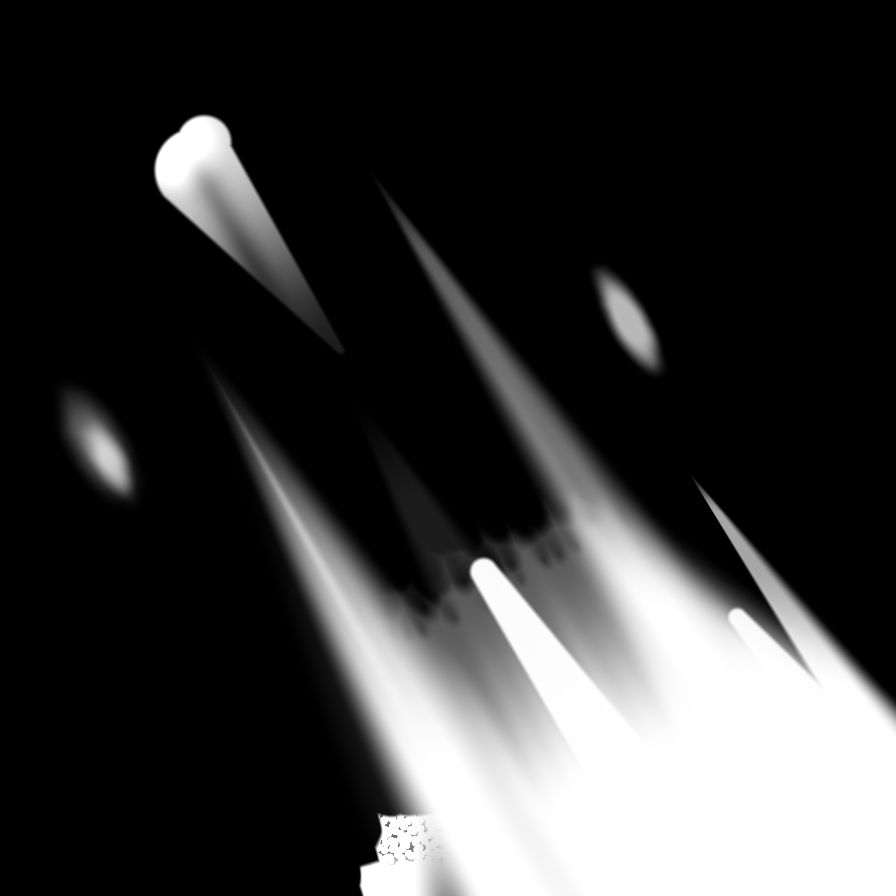
This background is drawn by a Shadertoy shader. Its source:

```glsl
// Slanted white light shafts pouring to the lower right over black, with a
// tapered glowing lobe and two small smudges. Shafts are triangles shaded by
// depth and side position; layered sines and cells roughen the brushwork.

float cells(vec2 p) {
    float nearest = 1.0;
    for (int j = -1; j <= 1; j++)
    for (int i = -1; i <= 1; i++) {
        vec2 cell = floor(p) + vec2(i, j);
        vec2 jitter = fract(sin(vec2(dot(cell, vec2(127.1, 311.7)),
                                     dot(cell, vec2(269.5, 183.3)))) * 4375.5);
        nearest = min(nearest, length(cell + jitter - p));
    }
    return nearest;
}

// Smooth band: rises over lowFade after 0, falls over highFade before 1.
float band(float x, float lowFade, float highFade) {
    return smoothstep(0.0, lowFade, x) * (1.0 - smoothstep(1.0 - highFade, 1.0, x));
}

// Triangle coordinates: x is depth from the apex, y runs from left to right side.
vec2 shaft(vec2 p, vec2 apex, vec2 left, vec2 right) {
    vec2 l = left - apex, r = right - apex, v = p - apex;
    float det = l.x * r.y - l.y * r.x;
    float s = (v.x * r.y - v.y * r.x) / det;
    float q = (l.x * v.y - l.y * v.x) / det;
    return vec2(s + q, q / max(s + q, 0.001));
}

// Distance to a capsule whose radius changes from ra to rb.
float taper(vec2 p, vec2 a, vec2 b, float ra, float rb) {
    vec2 ab = b - a;
    float h = clamp(dot(p - a, ab) / dot(ab, ab), 0.0, 1.0);
    return length(p - a - ab * h) - mix(ra, rb, h);
}

float inside(float d, float soft) {
    return 1.0 - smoothstep(-soft, soft, d);
}

float screen(float base, float light) {
    return 1.0 - (1.0 - base) * (1.0 - clamp(light, 0.0, 1.0));
}

// Slanted oval smudge; size holds its half length and half width.
float smudge(vec2 p, vec2 center, vec2 size, float soft) {
    vec2 v = p - center;
    vec2 q = vec2(dot(v, vec2(0.5, 0.866)), dot(v, vec2(0.866, -0.5))) / size;
    return 1.0 - smoothstep(1.0 - soft, 1.0 + 0.3 * soft, length(q));
}

void mainImage(out vec4 fragColor, in vec2 fragCoord) {
    // Canvas units with y running down.
    vec2 p = fragCoord / iResolution.xy;
    p.y = 1.0 - p.y;
    float along = dot(p, vec2(0.5, 0.86));
    float across = dot(p, vec2(0.86, -0.5));
    float streaks = sin(across * 83.0 + 2.0 * sin(along * 5.0))
                  + 0.6 * sin(across * 191.0 + along * 9.0);
    float rough = cells(vec2(across * 42.0, along * 24.0)) - 0.5;
    float light = 0.0;

    // Faint veil in the dark gap
    vec2 s = shaft(p, vec2(0.38, 0.42), vec2(0.47, 0.66), vec2(0.54, 0.61));
    light = screen(light, 0.11 * smoothstep(0.1, 0.7, s.x) * band(s.y, 0.3, 0.3)
                 * (1.0 - smoothstep(0.98, 1.06, s.x + 0.1 * rough)));

    // White pool at the foot of the shafts
    float rim = 0.34 + 0.42 * (along - 0.92);
    float pool = 0.36 * smoothstep(0.78, 0.85, along + 0.05 * rough + 0.006 * streaks)
               + 0.64 * smoothstep(0.84, 1.09, along + 0.008 * streaks);
    pool *= smoothstep(-0.03, 0.07, across)
          * (1.0 - smoothstep(rim - 0.04, rim + 0.03, across));
    light = screen(light, pool);

    // Left shaft with a bright ridge
    s = shaft(p, vec2(0.195, 0.341), vec2(0.436, 0.918), vec2(0.573, 0.807));
    float body = 0.75 * smoothstep(0.05, 0.75, s.x) + 0.25 * smoothstep(0.6, 1.0, s.x);
    light = screen(light, body * band(s.y, 0.32, 0.45));
    light = screen(light, 0.5 * smoothstep(0.08, 0.5, s.x)
                 * exp(-pow((s.y - 0.42) / 0.08, 2.0)));
    light = screen(light, 0.07 * smoothstep(0.2, 0.8, s.x) * band(s.y + 0.25, 0.3, 0.4));

    // Long middle shaft
    s = shaft(p, vec2(0.406, 0.180), vec2(0.638, 0.638), vec2(0.794, 0.645));
    body = 0.34 * smoothstep(0.0, 0.25, s.x) + 0.2 * clamp(s.x, 0.0, 1.0)
         + 0.46 * smoothstep(0.75, 1.1, s.x);
    body *= 1.0 + 0.05 * streaks * (1.0 - smoothstep(0.9, 1.1, s.x));
    light = screen(light, body * band(s.y, 0.4, 0.45));

    // Right shaft and the white stroke beside it
    s = shaft(p, vec2(0.766, 0.523), vec2(0.911, 0.768), vec2(1.009, 0.788));
    body = 0.65 * smoothstep(0.0, 0.2, s.x) + 0.35 * smoothstep(0.4, 1.0, s.x);
    light = screen(light, body * band(s.y, 0.12, 0.5));
    float stroke = taper(p, vec2(0.823, 0.689), vec2(1.0, 0.892), 0.010, 0.033);
    light = screen(light, 0.95 * inside(stroke, 0.003));

    // White blade with a soft tail
    float blade = taper(p, vec2(0.540, 0.638), vec2(0.703, 0.872), 0.015, 0.039);
    light = screen(light, 0.98 * inside(blade, 0.003)
                 * (1.0 - smoothstep(1.07, 1.13, along + 0.008 * streaks)));

    // Tapered lobe, brightest along its rounded head
    float lobe = min(taper(p, vec2(0.220, 0.190), vec2(0.380, 0.391), 0.047, 0.004),
                     length(p - vec2(0.228, 0.159)) - 0.030);
    float shade = mix(0.88, 0.13, smoothstep(0.23, 0.52, along));
    shade += 0.25 * (1.0 - smoothstep(0.0, 0.045, length(p - vec2(0.195, 0.165)) - 0.02));
    shade -= 0.22 * smoothstep(0.24, 0.29, along)
           * exp(-pow((across - 0.095) / 0.014, 2.0)) * (1.0 - smoothstep(0.36, 0.5, along));
    light = screen(light, inside(lobe, 0.003) * (shade + 0.015 * streaks));

    // Two small smudges
    vec2 wobble = p + 0.006 * rough;
    light = screen(light, 0.72 * smudge(wobble, vec2(0.701, 0.358), vec2(0.065, 0.022), 0.6));
    light = screen(light, 0.5 * smudge(wobble, vec2(0.109, 0.497), vec2(0.068, 0.031), 0.9));
    light = screen(light, 0.65 * smudge(wobble, vec2(0.121, 0.512), vec2(0.046, 0.019), 0.8));

    // Ragged speckled block at the lower left corner of the pool
    float grain = cells(p * 150.0);
    float edge = p.x + 0.012 * rough;
    float block = smoothstep(0.419, 0.424, edge) * smoothstep(0.906, 0.912, p.y + 0.01 * rough);
    block = max(block, smoothstep(0.399, 0.404, edge) * smoothstep(0.962, 0.968, p.y + 0.3 * (p.x - 0.41)));
    block *= 1.0 - smoothstep(0.46, 0.52, p.x);
    block *= 1.0 - 0.6 * smoothstep(0.62, 0.75, grain) * (1.0 - smoothstep(0.95, 0.97, p.y));
    light = screen(light, block);

    fragColor = vec4(vec3(light), 1.0);
}
```
